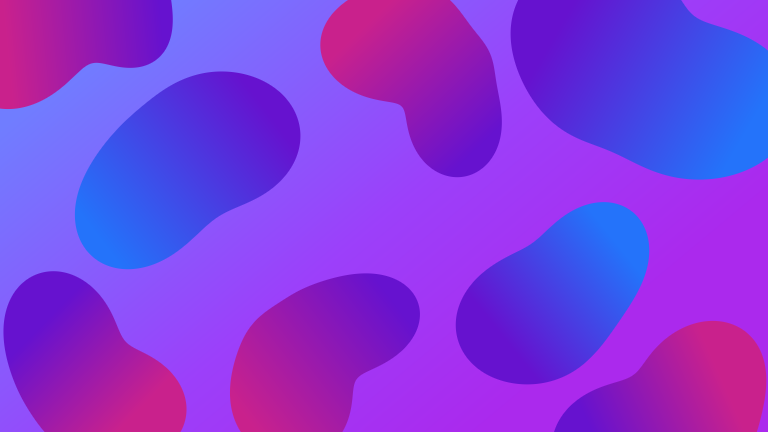
Write a WebGL 1 fragment shader that draws this background.

```glsl
precision highp float;
// Smooth bean-shaped blobs with two-colour gradients over a diagonal blue-to-magenta wash.

uniform vec2 u_resolution;

const float CANVAS_HEIGHT = 432.0;   // the canvas is 768 x 432 units
const float TAU = 6.283185;

const vec3 SKY     = vec3(0.44, 0.49, 1.00);
const vec3 VIOLET  = vec3(0.61, 0.25, 0.98);
const vec3 MAGENTA = vec3(0.67, 0.16, 0.93);
const vec3 PURPLE  = vec3(0.40, 0.07, 0.81);
const vec3 BLUE    = vec3(0.14, 0.45, 0.98);
const vec3 PINK    = vec3(0.79, 0.13, 0.55);

// Four radii's share of the periodic outline: x = radius, y = its slope by angle.
vec2 harmonics(vec4 radii, vec4 angle) {
  vec4 weight = vec4(1.0);
  vec4 slope = vec4(0.0);
  for (int i = 1; i <= 5; i++) {
    float k = float(i);
    weight += 2.0 * cos(k * angle);
    slope -= 2.0 * k * sin(k * angle);
  }
  return vec2(dot(radii, weight), dot(radii, slope)) / 12.0;
}

// Approximate signed distance to a blob given by twelve evenly spaced radii,
// counter-clockwise from the right.
float blobDistance(vec2 offset, vec4 r0, vec4 r1, vec4 r2) {
  float reach = length(offset);
  if (reach > 190.0) return reach - 180.0;
  float theta = atan(offset.y, offset.x + step(reach, 0.0001));
  vec4 angle = theta - vec4(0.0, 1.0, 2.0, 3.0) * TAU / 12.0;
  vec2 outline = harmonics(r0, angle)
               + harmonics(r1, angle - TAU / 3.0)
               + harmonics(r2, angle - TAU * 2.0 / 3.0);
  float tilt = outline.y / max(outline.x, 1.0);
  return (reach - outline.x) / sqrt(1.0 + tilt * tilt);
}

// Position along the line from a to b, limited to 0..1.
float along(vec2 p, vec2 a, vec2 b) {
  vec2 axis = b - a;
  return clamp(dot(p - a, axis) / dot(axis, axis), 0.0, 1.0);
}

// Lays one blob over the base; it runs from purple at axis.xy to tint at axis.zw.
vec3 paintBlob(vec3 base, vec2 p, vec2 center, vec4 r0, vec4 r1, vec4 r2,
               vec4 axis, vec3 tint, float pixel) {
  float dist = blobDistance(p - center, r0, r1, r2);
  vec3 fill = mix(PURPLE, tint, along(p, axis.xy, axis.zw));
  return mix(base, fill, clamp(0.5 - dist / pixel, 0.0, 1.0));
}

vec3 background(vec2 p) {
  float t = dot(p - vec2(0.0, CANVAS_HEIGHT), vec2(0.64, -0.77));
  vec3 color = mix(SKY, VIOLET, clamp((t - 100.0) / 312.0, 0.0, 1.0));
  return mix(color, MAGENTA, clamp((t - 412.0) / 228.0, 0.0, 1.0));
}

void main() {
  float pixel = CANVAS_HEIGHT / u_resolution.y;
  vec2 p = gl_FragCoord.xy * pixel;
  vec3 color = background(p);

  // Upper row, left to right
  color = paintBlob(color, p, vec2(80.0, 432.0),
    vec4(92, 88, 92, 100), vec4(110, 130, 145, 147), vec4(126, 70, 78, 98),
    vec4(160, 420, 5, 405), PINK, pixel);
  color = paintBlob(color, p, vec2(185.0, 262.0),
    vec4(105, 124, 112, 91), vec4(78, 79, 98, 124), vec4(115, 75, 58, 68),
    vec4(270, 318, 103, 190), BLUE, pixel);
  color = paintBlob(color, p, vec2(435.0, 357.0),
    vec4(61, 58, 64, 85), vec4(105, 119, 104, 53), vec4(57, 95, 104, 76),
    vec4(473, 280, 358, 400), PINK, pixel);
  color = paintBlob(color, p, vec2(640.0, 362.0),
    vec4(146, 88, 82, 105), vec4(128, 140, 123, 102), vec4(88, 95, 127, 158),
    vec4(550, 390, 735, 282), BLUE, pixel);

  // Lower row, left to right
  color = paintBlob(color, p, vec2(90.0, 57.0),
    vec4(83, 53, 55, 90), vec4(114, 100, 78, 71), vec4(75, 86, 98, 107),
    vec4(50, 115, 142, 25), PINK, pixel);
  color = paintBlob(color, p, vec2(310.0, 82.0),
    vec4(93, 117, 88, 64), vec4(57, 61, 72, 92), vec4(112, 107, 78, 55),
    vec4(393, 130, 245, 15), PINK, pixel);
  color = paintBlob(color, p, vec2(555.0, 137.0),
    vec4(81, 108, 107, 72), vec4(56, 66, 91, 108), vec4(100, 85, 72, 68),
    vec4(500, 98, 615, 190), BLUE, pixel);
  color = paintBlob(color, p, vec2(670.0, 17.0),
    vec4(92, 108, 108, 79), vec4(57, 64, 108, 125), vec4(115, 100, 88, 86),
    vec4(590, 5, 718, 62), PINK, pixel);

  gl_FragColor = vec4(color, 1.0);
}
```
